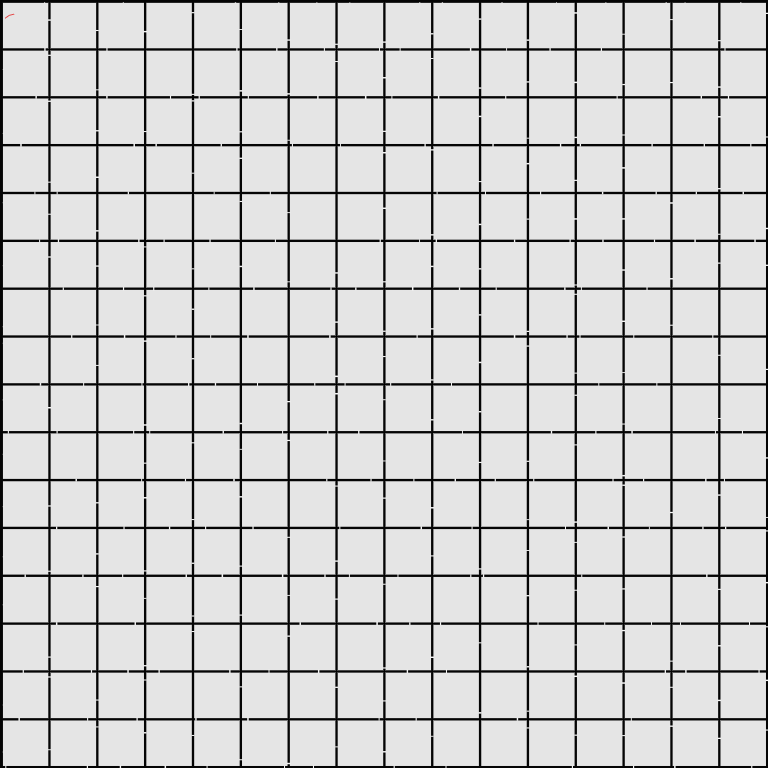
A WebGL 2 fragment shader for this pattern:

```glsl
#version 300 es
precision highp float;

uniform vec2 u_resolution;
out vec4 fragColor;

vec2 hash2(vec3 p) {
    p = fract(p * vec3(0.1031, 0.1030, 0.0973));
    p += dot(p, p.yzx + 33.33);
    return fract((p.xx + p.yz) * p.zy);
}

// Smooth coverage of a band around zero
float band(float dist, float halfWidth, float pixel) {
    return clamp((halfWidth - abs(dist)) / pixel + 0.5, 0.0, 1.0);
}

// One short light nick on most line segments; q = (along, across) in cells
float nick(vec2 q, float seed, float pixel) {
    vec2 segment = vec2(floor(q.x), round(q.y));
    vec2 place = hash2(vec3(segment + 7.0, seed));
    vec2 look = hash2(vec3(segment + 41.0, seed + 9.0));
    float along = band(q.x - segment.x - mix(0.06, 0.94, place.x),
                       mix(0.009, 0.016, look.x), pixel);
    float across = band(q.y - segment.y, mix(0.028, 0.04, look.y), pixel);
    return along * across * step(place.y, 0.78);
}

// Distance to a segment
float segmentDistance(vec2 p, vec2 a, vec2 b) {
    vec2 ab = b - a;
    return length(p - a - ab * clamp(dot(p - a, ab) / dot(ab, ab), 0.0, 1.0));
}

void main() {
    vec2 p = gl_FragCoord.xy / u_resolution;
    p.y = 1.0 - p.y;
    float pixel = 1.0 / min(u_resolution.x, u_resolution.y);

    // Sixteen cells each way, measured from the top left line
    float cellSize = 0.0623;
    vec2 q = (p - 0.0021) / cellSize;
    float cellPixel = pixel / cellSize;

    // Ruled lines
    vec2 toLine = q - round(q);
    float ink = max(band(toLine.x, 0.0245, cellPixel),
                    band(toLine.y, 0.0245, cellPixel));
    vec3 paper = vec3(0.898);
    vec3 black = vec3(0.015);
    vec3 color = mix(paper, black, ink);

    // Nicks in the lines
    float wear = max(nick(q, 3.0, cellPixel), nick(q.yx, 17.0, cellPixel));
    color = mix(color, vec3(0.96), wear);

    // Heavier left and top border
    float border = max(band(p.x, 0.0036, pixel), band(p.y, 0.0030, pixel));
    color = mix(color, black, border);

    // Small red stroke in the first cell
    float stroke = min(segmentDistance(p, vec2(0.007, 0.0235), vec2(0.012, 0.0200)),
                       segmentDistance(p, vec2(0.012, 0.0200), vec2(0.018, 0.0185)));
    color = mix(color, vec3(0.90, 0.25, 0.25), band(stroke, 0.0006, pixel));

    fragColor = vec4(color, 1.0);
}
```
